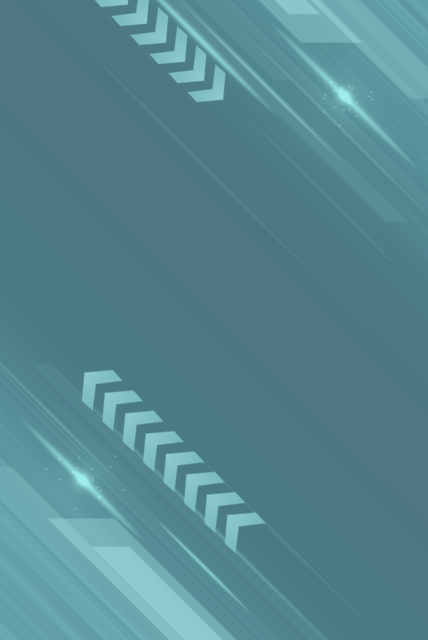
Reproduce this background procedurally as a WebGL 2 fragment shader.

```glsl
#version 300 es
precision highp float;

uniform vec2 u_resolution;
out vec4 fragColor;

const vec3 SLATE = vec3(0.305, 0.462, 0.512);
const vec3 TEAL = vec3(0.285, 0.485, 0.520);
const vec3 AQUA = vec3(0.405, 0.670, 0.700);
const vec3 PALE = vec3(0.600, 0.835, 0.845);
const vec3 SPARK = vec3(0.620, 0.930, 0.920);

float hash(float n) {
    n = fract(n * 0.1031);
    n *= n + 33.33;
    return fract(n * (n + n));
}

// Soft step centred on zero, one pixel wide on each side
float edge(float d, float px) {
    return smoothstep(-px, px, d);
}

// Diagonal band between two offsets
float band(float across, float lo, float hi, float px) {
    return edge(across - lo, px) * edge(hi - across, px);
}

// Thin diagonal ray that fades towards both ends
float ray(vec2 diag, vec2 center, float width, float halfLength) {
    float t = (diag.y - center.y) / halfLength;
    float taper = max(0.0, 1.0 - t * t);
    float d = (diag.x - center.x) / (width * (0.25 + 0.75 * taper));
    return exp(-d * d) * taper;
}

// Random parallel stripes, each with its own strength and reach
float stripes(vec2 diag, float count, float seed, float px) {
    float x = diag.x * count;
    float cell = floor(x);
    float f = fract(x);
    float soft = px * count;
    float width = 0.3 + 0.7 * hash(cell + seed);
    float mask = smoothstep(0.0, soft, f) * (1.0 - smoothstep(width - soft, width + soft, f));
    float reach = 0.65 + 0.35 * cos(diag.y * 3.0 + 6.28 * hash(cell + seed + 57.0));
    return mask * reach * hash(cell + seed + 113.0);
}

// Chevron with its corner at zero, mirrored about the diagonal
float chevron(vec2 p, float px) {
    p = p.x < p.y ? p.yx : p;
    float outer = p.y + 0.088 * p.x;
    float inner = 0.0307 - 0.125 * p.x - p.y;
    float tip = 0.0719 - p.x + 0.92 * p.y;
    return edge(min(min(outer, inner), tip), px);
}

// Row of chevrons stepping along the diagonal; x is the mask, y the shade
vec2 chevronRow(vec2 p, int count, float px) {
    vec2 row = vec2(0.0);
    for (int i = 0; i < count; i++) {
        vec2 local = p - 0.0477 * float(i);
        float mask = chevron(local, px);
        float shade = 1.0 - clamp(length(local) * 9.0, 0.0, 1.0);
        row = max(row, mask * vec2(1.0, shade));
    }
    return row;
}

// Glowing point with a long ray and scattered specks
float flare(vec2 q, vec2 center, float halfLength, float seed, float px) {
    vec2 d = q - center;
    vec2 diag = vec2(d.x - d.y, d.x + d.y);
    float r = length(d);
    float light = 0.65 * ray(diag, vec2(0.0), 0.013, halfLength);
    light += 0.60 * exp(-r * r * 3500.0) + 0.25 * exp(-r * 22.0);
    for (int i = 0; i < 18; i++) {
        float n = seed + float(i) * 3.0;
        float angle = 6.28 * hash(n);
        float dist = 0.02 + 0.11 * hash(n + 1.0) * hash(n + 2.0);
        float speck = length(d - dist * vec2(cos(angle), sin(angle)));
        light += 0.4 * (1.0 - smoothstep(0.0, 0.0018 + px, speck));
    }
    return light;
}

void main() {
    // Width is 1, height is 1.5, y runs downwards
    vec2 p = gl_FragCoord.xy / u_resolution;
    vec2 q = vec2(p.x, 1.5 * (1.0 - p.y));
    vec2 diag = vec2(q.x - q.y, q.x + q.y);
    float a = diag.x;
    float px = 1.0 / u_resolution.x;

    // Base wash, brighter in two opposite corners
    float upper = smoothstep(0.15, 1.0, a);
    float lower = smoothstep(0.62, 1.30, -a);
    vec3 color = mix(SLATE, TEAL, smoothstep(0.05, 0.6, abs(a + 0.1)) * 0.8);
    color = mix(color, AQUA, 0.75 * upper + 0.85 * lower);

    // Fine and broad random stripes
    float texture1 = stripes(diag, 18.0, 11.0, px);
    float texture2 = stripes(diag, 47.0, 71.0, px);
    color = mix(color, PALE, (0.22 * texture1 + 0.18 * texture2) * max(upper, lower));
    color = mix(color, SLATE, 0.35 * stripes(diag, 13.0, 31.0, px) * max(upper, lower));

    // Upper bands, cut off level at their lower ends
    float light = 0.12 * band(a, 0.379, 0.432, px) * edge(0.520 - q.y, px);
    light += 0.10 * band(a, 0.457, 0.496, px) * edge(0.188 - q.y, px);
    light += 0.42 * band(a, 0.604, 0.746, px) * edge(0.100 - q.y, px);
    light += 0.35 * band(a, 0.641, 0.715, px) * edge(0.033 - q.y, px);
    light += 0.28 * band(a, 0.727, 0.840, px) * edge(0.231 - q.y, px);

    // Lower bands, cut off level at their upper ends
    light += 0.07 * band(a, -0.779, -0.730, px) * edge(q.y - 0.852, px);
    light += 0.20 * band(a, -1.170, -1.064, px) * edge(q.y - 1.094, px);
    light += 0.42 * band(a, -1.104, -0.947, px) * edge(q.y - 1.215, px);
    light += 0.38 * band(a, -1.066, -0.979, px) * edge(q.y - 1.281, px);
    color = mix(color, PALE, min(light, 0.88));

    // Thin rays
    float rays = 0.10 * ray(diag, vec2(0.088, 0.85), 0.004, 0.80);
    rays += 0.10 * ray(diag, vec2(0.303, 1.20), 0.004, 0.50);
    rays += 0.75 * ray(diag, vec2(0.375, 0.55), 0.011, 0.38);
    rays += 0.50 * ray(diag, vec2(0.420, 0.80), 0.006, 0.40);
    rays += 0.25 * ray(diag, vec2(0.496, 1.10), 0.004, 0.50);
    rays += 0.12 * ray(diag, vec2(-0.605, 1.95), 0.004, 0.50);
    rays += 0.25 * ray(diag, vec2(-0.740, 1.75), 0.005, 0.75);
    rays += 0.25 * ray(diag, vec2(-0.852, 1.10), 0.004, 0.40);
    rays += 0.65 * ray(diag, vec2(-0.852, 1.80), 0.006, 0.24);
    color = mix(color, SPARK, min(rays, 1.0));

    // Chevron rows, the upper one turned half a circle
    vec2 row = chevronRow(q - vec2(0.197, 0.873), 8, px);
    row = max(row, chevronRow((vec2(0.5215, 0.234) - q) * 1.07, 6, px));
    color = mix(color, mix(AQUA, PALE, 0.25 + 0.6 * row.y), row.x * 0.95);

    // Flares
    float glow = flare(q, vec2(0.805, 0.225), 0.35, 5.0, px);
    glow += flare(q, vec2(0.193, 1.125), 0.29, 91.0, px);
    color = mix(color, SPARK, min(glow, 1.0));

    fragColor = vec4(color, 1.0);
}
```
